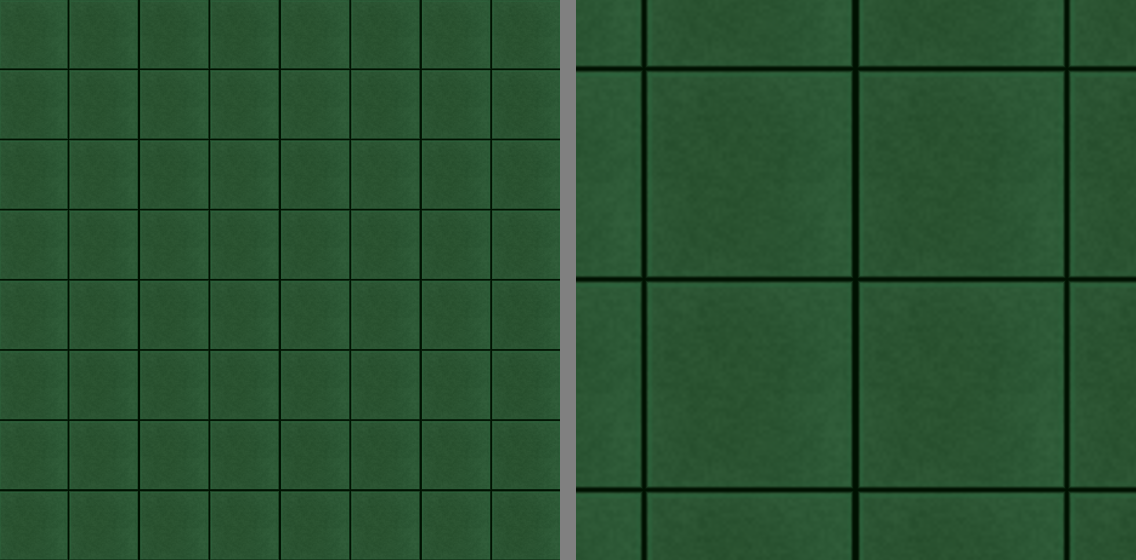
Left: the whole. Right: its middle third, enlarged.
A three.js fragment shader for this pattern:

```glsl
varying vec2 vUv;

const vec2 PITCH = vec2(0.1258, 0.1253);
const vec2 GRID_CENTER = vec2(0.4997, 0.5004);
const vec3 TILE_GREEN = vec3(0.170, 0.332, 0.200);
const vec3 SHADE_GREEN = vec3(0.158, 0.316, 0.180);
const vec3 LIGHT_GREEN = vec3(0.178, 0.362, 0.220);
const vec3 RIM_GREEN = vec3(0.170, 0.410, 0.250);
const vec3 GROOVE_GREEN = vec3(0.000, 0.065, 0.004);

float hash(vec2 p) {
  vec3 q = fract(vec3(p.xyx) * 0.1031);
  q += dot(q, q.yzx + 33.33);
  return fract((q.x + q.y) * q.z);
}

float noise(vec2 p) {
  vec2 cell = floor(p);
  vec2 f = fract(p);
  f = f * f * (3.0 - 2.0 * f);
  float low = mix(hash(cell), hash(cell + vec2(1.0, 0.0)), f.x);
  float high = mix(hash(cell + vec2(0.0, 1.0)), hash(cell + 1.0), f.x);
  return mix(low, high, f.y);
}

// Coverage of a soft groove at a distance from its centre line
float groove(float dist, float halfWidth) {
  return 1.0 - smoothstep(halfWidth - 0.0012, halfWidth + 0.0012, dist);
}

// Narrow raised rim beside a groove
float rim(float dist) {
  return smoothstep(0.0018, 0.0034, dist) * (1.0 - smoothstep(0.0034, 0.0060, dist));
}

// Leathery grain and a broad left-of-centre shadow, local from 0 to 1
vec3 tileSurface(vec2 local, vec2 tile) {
  vec2 center = (local - vec2(0.40, 0.48)) * vec2(1.25, 0.95);
  float shadow = 1.0 - smoothstep(0.10, 0.65, length(center));
  float mottling = noise(local * vec2(9.0, 5.0) + 17.0) - 0.5;
  float grain = noise(local * vec2(26.0, 34.0) + 41.0) - 0.5;
  float fineGrain = noise(local * 58.0 + 83.0) - 0.5;
  float tone = hash(tile + 23.0) - 0.5;

  vec3 color = mix(TILE_GREEN, SHADE_GREEN, shadow * 0.75);
  color = mix(color, LIGHT_GREEN, smoothstep(0.45, 1.0, local.x) * 0.55);
  float relief = mottling * 0.018 + grain * 0.022 + fineGrain * 0.022;
  return color + vec3(0.85, 1.0, 0.85) * (relief + tone * 0.004);
}

void main() {
  vec2 grid = (vUv - GRID_CENTER) / PITCH;
  vec2 line = floor(grid + 0.5);
  vec2 offset = (grid - line) * PITCH;
  vec2 dist = abs(offset);

  // Every second vertical groove and one low horizontal groove are wider
  float evenLine = 1.0 - mod(abs(line.x), 2.0);
  float lowLine = 1.0 - step(0.5, abs(line.y + 3.0));
  vec2 halfWidth = vec2(0.0016 + 0.0005 * evenLine, 0.0015 + 0.0004 * lowLine);

  vec3 color = tileSurface(fract(grid), floor(grid));

  // Rims catch more light on the left and top of each tile
  float sideRim = rim(dist.x) * mix(0.30, 0.50, step(0.0, offset.x));
  float levelRim = rim(dist.y) * mix(0.50, 0.15, step(0.0, offset.y));
  color = mix(color, RIM_GREEN, max(sideRim, levelRim));

  float dark = max(groove(dist.x, halfWidth.x), groove(dist.y, halfWidth.y));
  color = mix(color, GROOVE_GREEN, dark);

  gl_FragColor = vec4(color, 1.0);
}
```
